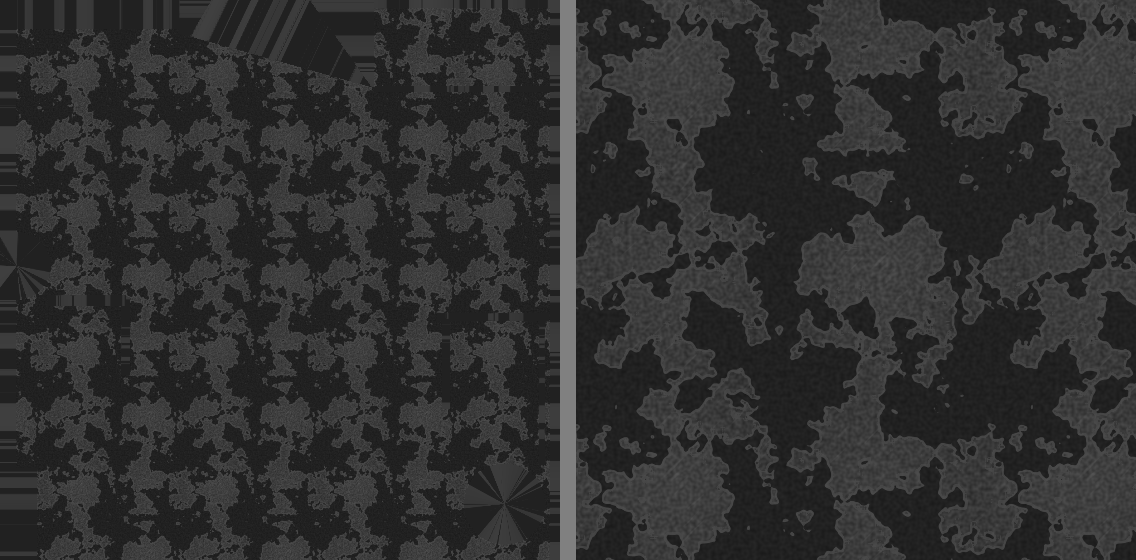
Left: the whole. Right: its middle third, enlarged.
Write a WebGL 2 fragment shader that draws this texture.

```glsl
#version 300 es
precision highp float;
// Charcoal camouflage of ragged rimmed patches, tiled four by four, with smeared flaws
#define REPEATS 4.04
#define TILE_ORIGIN vec2(0.342, 0.667)
#define PATCH_CELLS 7.0
#define GUIDE_WEIGHT 0.17
#define PATCH_BIAS -0.035
#define RIM_WIDTH 0.0013
#define GRAIN 0.075
#define DARK_GREY 0.128
#define LIGHT_GREY 0.225
#define RIM_GREY 0.30

uniform vec2 u_resolution;
out vec4 outColor;

const float TAU = 6.2831853;

float hash(uvec2 v) {
  v = v * 1664525u + 1013904223u;
  v.x += v.y * 1664525u;
  v.y += v.x * 1664525u;
  v ^= v >> 16u;
  v.x += v.y * 1664525u;
  v ^= v >> 16u;
  return float(v.x & 65535u) / 65536.0;
}

// Gradient noise that wraps after a whole number of cells
float noise(vec2 p, vec2 period) {
  vec2 cell = floor(p), f = p - cell;
  vec2 w = f * f * f * (f * (f * 6.0 - 15.0) + 10.0);
  float sum = 0.0;
  for (int k = 0; k < 4; k++) {
    vec2 corner = vec2(k & 1, k >> 1);
    float angle = TAU * hash(uvec2(mod(cell + corner, period)));
    vec2 weight = mix(1.0 - w, w, corner);
    sum += weight.x * weight.y * dot(vec2(cos(angle), sin(angle)), f - corner);
  }
  return sum;
}

// Broad light rows and columns inside one tile
float guide(vec2 t) {
  vec2 wave = cos(2.0 * TAU * (t - vec2(0.19, 0.16)));
  return wave.x + 0.8 * wave.y + 0.3 * cos(TAU * (t.x - 0.7)) * cos(TAU * (t.y - 0.65));
}

float patchField(vec2 t) {
  float sum = GUIDE_WEIGHT * guide(t) + PATCH_BIAS;
  float cells = PATCH_CELLS, amp = 0.9;
  for (int i = 0; i < 4; i++) {
    sum += amp * noise(t * cells + float(i) * 0.37, vec2(cells));
    cells *= 2.0;
    amp *= 0.62;
  }
  return sum;
}

// Spread the rim of a disc inward to its centre
vec2 fan(vec2 p, vec2 centre, float radius) {
  vec2 d = p - centre;
  float r = length(d);
  return r < radius ? centre + d * radius / max(r, 0.0001) : p;
}

// Narrow seams: centre and half size
const vec4 SEAMS[6] = vec4[6](
  vec4(0.88, 0.434, 0.10, 0.007), vec4(0.796, 0.35, 0.007, 0.08),
  vec4(0.968, 0.30, 0.006, 0.13), vec4(0.224, 0.40, 0.008, 0.07),
  vec4(0.155, 0.463, 0.07, 0.010), vec4(0.83, 0.841, 0.16, 0.006));

vec2 smear(vec2 p) {
  vec2 q = p;
  for (int i = 0; i < 6; i++) {
    vec2 d = abs(p - SEAMS[i].xy), size = SEAMS[i].zw;
    if (all(lessThan(d, size))) {
      if (size.x < size.y) q = vec2(SEAMS[i].x, p.y);
      else q = vec2(p.x, SEAMS[i].y);
    }
  }
  // Torn wedge in the upper edge, drawn out from its sloping base
  float base = 0.935 - 0.28 * (p.x - 0.339);
  bool gap = p.x > 0.32 && p.x < 0.668 && p.y > base;
  if (gap) {
    if (p.x > 0.553 + 0.71 * (1.0 - p.y)) q.x = 0.668;
    else if (p.x < 0.339 + 0.6 * (p.y - 0.935)) q.x = 0.32;
    else {
      float foot = p.x - 0.42 * (p.y - base);
      q = vec2(foot * 1.8, 0.88 - 0.28 * (foot - 0.339));
    }
  }
  q = fan(q, vec2(0.901, 0.10), 0.072);
  q = fan(q, vec2(0.030, 0.525), 0.06);
  // Outer margins repeat the nearest intact edge
  vec2 low = vec2(p.y < 0.165 ? 0.066 : 0.028, 0.0);
  vec2 high = vec2(0.983, p.x < 0.32 ? 0.948 : 0.985);
  return gap ? q : clamp(q, low, high);
}

void main() {
  vec2 p = gl_FragCoord.xy / u_resolution;
  vec2 q = smear(p);
  float intact = 1.0 - step(0.00001, distance(p, q));
  vec2 t = (q - TILE_ORIGIN) * vec2(REPEATS, -REPEATS);

  // Signed distance to the patch outline in canvas units
  float field = patchField(t);
  vec2 slope = vec2(dFdx(field), dFdy(field)) * u_resolution;
  float d = field / max(length(slope), 0.001);
  float px = 1.0 / min(u_resolution.x, u_resolution.y);
  float light = smoothstep(-0.6 * px, 0.6 * px, d);
  float rim = light * (1.0 - smoothstep(RIM_WIDTH, RIM_WIDTH + px, d)) * intact;

  // Fine grain and slanted scratches
  float grain = noise(t * 110.0, vec2(110.0)) + 0.6 * noise(t * 55.0, vec2(55.0));
  float scratch = noise(vec2(60.0 * (t.x + t.y), 8.0 * (t.x - t.y)), vec2(60.0, 8.0));
  float bright = LIGHT_GREY + 0.012 * guide(t) + 0.05 * smoothstep(0.3, 0.6, scratch) * intact;
  float grey = mix(DARK_GREY, bright, light);
  grey += GRAIN * grain * mix(0.45, 1.0, light) * intact;
  grey = mix(grey, RIM_GREY, 0.65 * rim);
  outColor = vec4(vec3(grey), 1.0);
}
```
